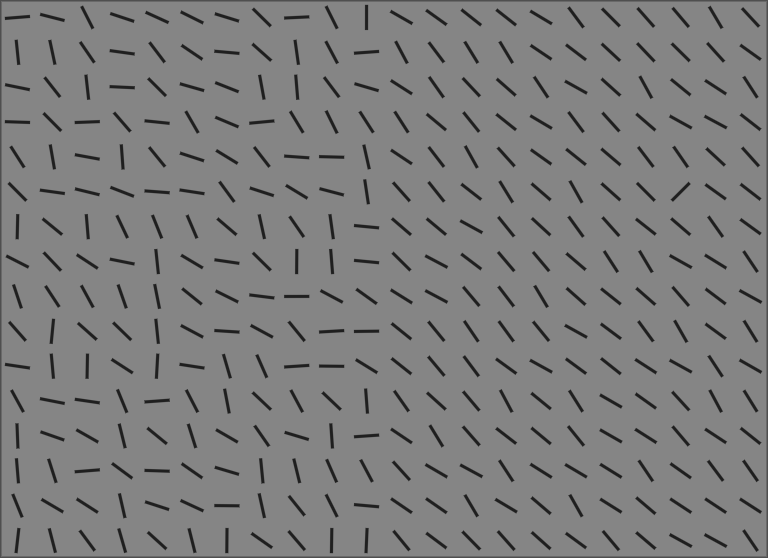
Write a Shadertoy shader that draws this pattern.

```glsl
// A grid of short dark strokes on grey: unruly on the left, combed diagonally on the right.

const vec2  GRID          = vec2(22.0, 16.0);   // columns, rows
const float CALM_COLUMN   = 11.0;               // first column of the combed half
const vec2  STRAY_CELL    = vec2(19.0, 10.0);   // the one stroke that leans the other way
const float LEAN          = -0.785;             // mean stroke angle, radians
const float WILD_SPREAD   = 0.90;               // angle range either side, left half
const float CALM_SPREAD   = 0.30;               // angle range either side, right half
const float HALF_LENGTH   = 0.36;               // in cells
const float HALF_WIDTH    = 0.044;              // in cells
const float BORDER_WIDTH  = 0.0027;             // in canvas heights
const vec3  GROUND_COLOR  = vec3(0.52);
const vec3  STROKE_COLOR  = vec3(0.12);
const vec3  BORDER_COLOR  = vec3(0.31);

// Random value from 0 to 1 for each cell
float cellHash(vec2 cell) {
    return fract(sin(dot(cell, vec2(127.1, 311.7))) * 43758.5);
}

// Signed distance to a box centred on the origin
float boxDistance(vec2 p, vec2 halfSize) {
    vec2 d = abs(p) - halfSize;
    return length(max(d, 0.0)) + min(max(d.x, d.y), 0.0);
}

float strokeAngle(vec2 cell) {
    if (distance(cell, STRAY_CELL) < 0.5) return -LEAN;
    float spread = cell.x < CALM_COLUMN ? WILD_SPREAD : CALM_SPREAD;
    return LEAN + spread * (2.0 * cellHash(cell) - 1.0);
}

void mainImage(out vec4 fragColor, in vec2 fragCoord) {
    vec2 uv = fragCoord / iResolution.xy;

    // Stroke in the local cell
    vec2 grid = uv * GRID;
    vec2 local = fract(grid) - 0.5;
    float angle = strokeAngle(floor(grid));
    vec2 along = vec2(cos(angle), sin(angle));
    vec2 turned = vec2(dot(local, along), dot(local, vec2(-along.y, along.x)));
    float strokeDist = boxDistance(turned, vec2(HALF_LENGTH, HALF_WIDTH));
    float cellPixel = GRID.y / iResolution.y;
    float stroke = 1.0 - smoothstep(-0.75 * cellPixel, 0.75 * cellPixel, strokeDist);

    // Thin frame around the canvas
    vec2 toEdge = min(fragCoord, iResolution.xy - fragCoord) / iResolution.y;
    float pixel = 1.0 / iResolution.y;
    float border = 1.0 - smoothstep(-0.5 * pixel, 0.5 * pixel,
                                    min(toEdge.x, toEdge.y) - BORDER_WIDTH);

    vec3 color = mix(GROUND_COLOR, STROKE_COLOR, stroke);
    color = mix(color, BORDER_COLOR, border);
    fragColor = vec4(color, 1.0);
}
```
